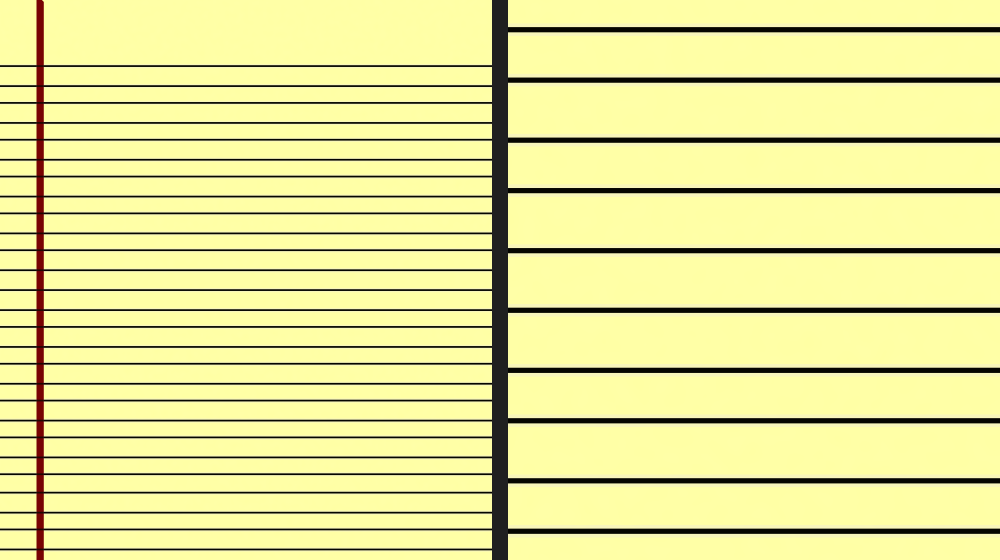
Left: the whole. Right: its middle third, enlarged.
Reproduce this pattern procedurally as a Shadertoy shader.

```glsl
const vec3 PAPER = vec3(1.0, 1.0, 0.65);
const vec3 HALO  = vec3(0.97, 0.96, 0.74);
const vec3 INK   = vec3(0.02, 0.02, 0.0);
const vec3 RED   = vec3(0.47, 0.01, 0.01);

const int RULE_COUNT = 27;
const float RULE_HALF_WIDTH = 0.00155;
const float HALO_REACH = 0.0022;

vec2 hashGradient(vec2 cell) {
    vec2 h = vec2(dot(cell, vec2(127.1, 311.7)), dot(cell, vec2(269.5, 183.3)));
    return 2.0 * fract(sin(h) * 43758.5) - 1.0;
}

float gradientNoise(vec2 p) {
    vec2 cell = floor(p), f = fract(p);
    vec2 u = f * f * (3.0 - 2.0 * f);
    float a = dot(hashGradient(cell), f);
    float b = dot(hashGradient(cell + vec2(1, 0)), f - vec2(1, 0));
    float c = dot(hashGradient(cell + vec2(0, 1)), f - vec2(0, 1));
    float d = dot(hashGradient(cell + vec2(1, 1)), f - vec2(1, 1));
    return mix(mix(a, b, u.x), mix(c, d, u.x), u.y);
}

// Edge coverage of a signed distance, one pixel wide
float coverage(float dist, float pixel) {
    return clamp(0.5 - dist / pixel, 0.0, 1.0);
}

// Depth of a rule below the top: alternating gaps with two slips in the rhythm
float ruleDepth(float index) {
    float wideGap = mod(index + step(22.5, index), 2.0);
    return 0.118 + 0.03288 * index + 0.00286 * wideGap + 0.00547 * step(11.5, index);
}

float nearestRule(float depth) {
    float dist = 1.0;
    for (int i = 0; i < RULE_COUNT; i++)
        dist = min(dist, abs(depth - ruleDepth(float(i))));
    return dist;
}

// Vertical band with its upper right corner clipped
float marginDistance(vec2 p, float centre, float halfWidth, float clip) {
    float side = p.x - centre;
    float corner = (side - halfWidth + clip - p.y) * 0.7071;
    return max(abs(side) - halfWidth, corner);
}

void mainImage(out vec4 fragColor, in vec2 fragCoord) {
    float pixel = 1.0 / iResolution.y;
    vec2 p = vec2(fragCoord.x, iResolution.y - fragCoord.y) * pixel;
    float aspect = iResolution.x * pixel;

    // Paper with a faint mottle
    vec3 color = PAPER;
    color.b += 0.012 * gradientNoise(p * 90.0);

    // Pale fringe along each rule
    float ruleEdge = nearestRule(p.y) - RULE_HALF_WIDTH;
    float fringe = 0.9 + 0.25 * gradientNoise(p * vec2(70.0, 150.0));
    color = mix(color, HALO, fringe * coverage(ruleEdge - HALO_REACH, pixel));

    // Margin band, then the rules, thinner in tone where they cross it
    float marginEdge = marginDistance(p, 0.0816 * aspect, 0.0065, 0.0035);
    float margin = coverage(marginEdge, pixel);
    color = mix(color, RED, margin);
    color = mix(color, INK, coverage(ruleEdge, pixel) * (1.0 - 0.25 * margin));

    fragColor = vec4(color, 1.0);
}
```
